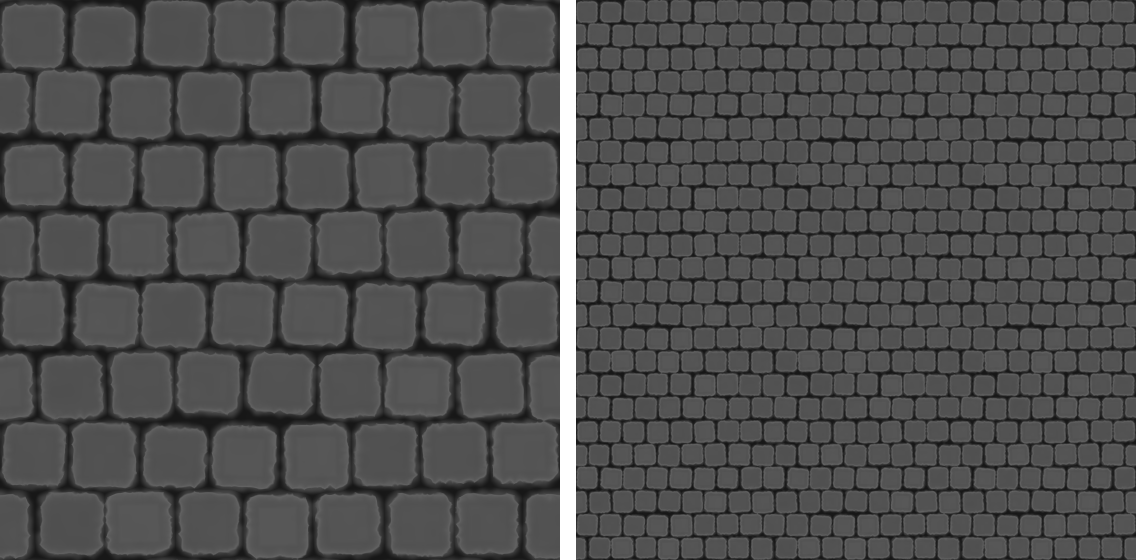
Left: one tile. Right: repeated 3 by 3.
Give the GLSL for this texture map, as a WebGL 1 fragment shader.

```glsl
precision highp float;

// Grey cobblestones in running bond, eight across and eight down.
// Each stone is a jittered rounded box; wrapped noise chips its pale rim
// and a soft dark skirt falls away into the joints.

uniform vec2 u_resolution;

const float REPEATS = 8.0;
const float CORNER_RADIUS = 0.17;

float hash(vec2 cell, float seed) {
  return fract(sin(dot(cell, vec2(12.99, 78.23)) + seed * 37.7) * 4375.85);
}

// Value noise that wraps every "period" lattice cells.
float wrapNoise(vec2 p, float period, float seed) {
  vec2 i = floor(p);
  vec2 f = fract(p);
  f = f * f * (3.0 - 2.0 * f);
  vec2 lo = mod(i, period);
  vec2 hi = mod(i + 1.0, period);
  float bottom = mix(hash(lo, seed), hash(vec2(hi.x, lo.y), seed), f.x);
  float top = mix(hash(vec2(lo.x, hi.y), seed), hash(hi, seed), f.x);
  return mix(bottom, top, f.y);
}

float tileNoise(vec2 p, float frequency, float seed) {
  return wrapNoise(p * frequency, REPEATS * frequency, seed);
}

float roundedBox(vec2 p, vec2 halfSize, float radius) {
  vec2 q = abs(p) - halfSize + radius;
  return length(max(q, 0.0)) + min(max(q.x, q.y), 0.0) - radius;
}

vec2 rotate(vec2 p, float angle) {
  float c = cos(angle);
  float s = sin(angle);
  return vec2(c * p.x - s * p.y, s * p.x + c * p.y);
}

// Distance to one stone, with its own offset, tilt and size.
float stoneDistance(vec2 p, vec2 id) {
  vec2 offset = (vec2(hash(id, 1.0), hash(id, 2.0)) - 0.5) * 0.07;
  float tilt = (hash(id, 3.0) - 0.5) * 0.14;
  vec2 halfSize = 0.412 + 0.04 * vec2(hash(id, 4.0), hash(id, 5.0));
  return roundedBox(rotate(p - offset, tilt), halfSize, CORNER_RADIUS);
}

// Nearest stone: x is the distance, yz its wrapped cell.
vec3 nearestStone(vec2 p) {
  vec3 nearest = vec3(10.0, 0.0, 0.0);
  for (int j = -1; j <= 1; j++) {
    float row = floor(p.y) + float(j);
    float shift = 0.5 * mod(row + 1.0, 2.0);
    for (int i = -1; i <= 1; i++) {
      float column = floor(p.x - shift) + float(i);
      vec2 id = mod(vec2(column, row), REPEATS);
      vec2 center = vec2(column + shift, row) + 0.5;
      float d = stoneDistance(p - center, id);
      if (d < nearest.x) nearest = vec3(d, id);
    }
  }
  return nearest;
}

// Ridged noise bites small scallops out of the edge.
float chips(vec2 p) {
  float coarse = abs(2.0 * tileNoise(p, 7.0, 6.0) - 1.0);
  float fine = abs(2.0 * tileNoise(p, 14.0, 7.0) - 1.0);
  return 0.05 * coarse + 0.018 * fine - 0.016;
}

float faceTone(float edge, float base, float lightness) {
  float rim = 0.065 * exp(min(edge, 0.0) * 24.0);
  float plateau = 0.018 * lightness * smoothstep(0.13, 0.20, -base);
  return 0.311 + 0.012 * lightness + plateau + rim;
}

float jointTone(float base, float grain) {
  float fall = smoothstep(-0.03, 0.115, base + 0.05 * (grain - 0.5));
  return mix(0.28, 0.092, fall);
}

void main() {
  vec2 p = gl_FragCoord.xy / u_resolution * REPEATS;
  float pixel = REPEATS / min(u_resolution.x, u_resolution.y);

  vec3 stone = nearestStone(p);
  float edge = stone.x + chips(p);
  float lightness = hash(stone.yz, 8.0);

  // Stone face over the dark joint
  float face = faceTone(edge, stone.x, lightness);
  float joint = jointTone(stone.x, tileNoise(p, 9.0, 9.0));
  float tone = mix(face, joint, smoothstep(-0.004, 0.016 + pixel, edge));

  // Faint mottling
  tone += 0.008 * (tileNoise(p, 5.0, 10.0) - 0.5);
  gl_FragColor = vec4(vec3(tone), 1.0);
}
```
